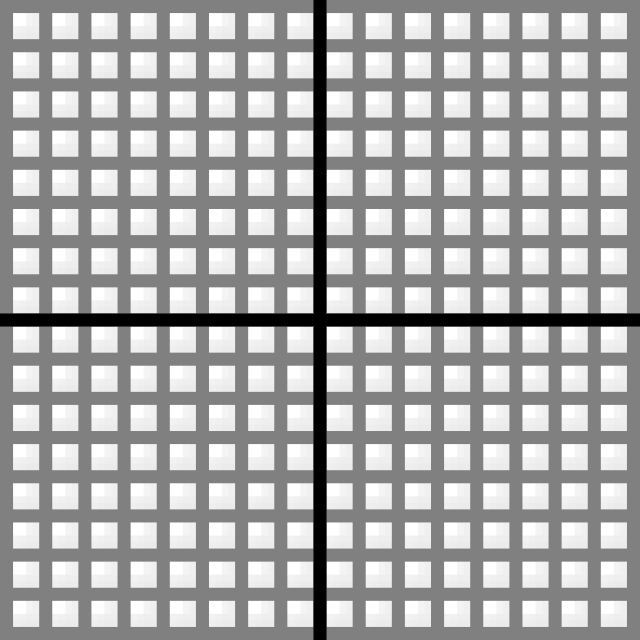
Reproduce this pattern procedurally as a WebGL 2 fragment shader.

```glsl
#version 300 es
precision highp float;

uniform vec2 u_resolution;
out vec4 fragColor;

// Antialiased step, one pixel wide
float edge(float d, float px) {
    return clamp(0.5 + d / px, 0.0, 1.0);
}

// Shade of a tile: bright upper left quarter, faint facets elsewhere
float tileShade(vec2 t, float px) {
    float right = edge(t.x, px);
    float low = edge(-t.y, px);
    float upper = mix(1.0, 0.955 - 0.012 * edge(t.x - 0.5, px), right);
    float lower = mix(0.95, 0.935, right);
    lower -= 0.012 * edge(-t.y - 0.5, px);
    lower -= 0.008 * edge(t.x + 0.5, px) * (1.0 - right);
    return mix(upper, lower, low);
}

void main() {
    // 16 tiles of two units, with one-unit gaps and margins: 49 units
    vec2 p = gl_FragCoord.xy / u_resolution * 49.0;
    float px = 49.0 / min(u_resolution.x, u_resolution.y);

    // Repeating square tiles, centred in three-unit cells
    vec2 t = mod(p - 0.5, 3.0) - 1.5;
    float tile = edge(1.0 - abs(t.x), px) * edge(1.0 - abs(t.y), px);
    vec3 color = mix(vec3(0.5), vec3(tileShade(t, px)), tile);

    // Black cross along the two middle gaps
    vec2 fromCentre = abs(p - 24.5);
    float cross = edge(0.5 - min(fromCentre.x, fromCentre.y), px);
    color = mix(color, vec3(0.0), cross);

    fragColor = vec4(color, 1.0);
}
```
